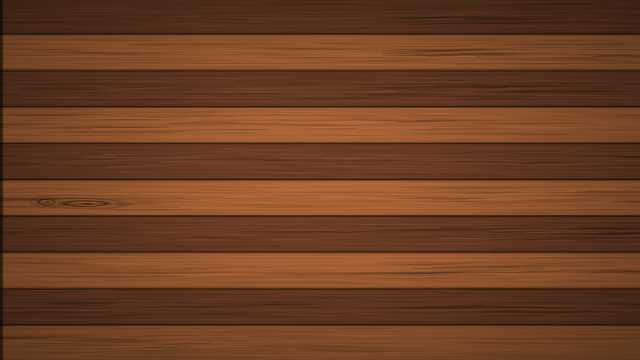
A Shadertoy shader for this texture:

```glsl
// Ten horizontal wooden planks, dark and light in turn, under a soft vignette.
// Grain is stretched cellular noise bent by layered sines, over fine straight
// lines; thin seams split the planks and one pale plank carries a ringed knot.

const float PLANK_HEIGHT = 0.101;   // in canvas heights
const float TOP_OFFSET = 0.006;     // hidden part of the top plank
const vec3 DARK_WOOD = vec3(0.435, 0.245, 0.15);
const vec3 LIGHT_WOOD = vec3(0.69, 0.405, 0.22);
const vec3 RED_GRAIN = vec3(0.085, 0.03, 0.015);
const vec3 STREAK_TINT = vec3(0.56, 0.57, 0.56);

vec2 hash2(vec2 p) {
    vec3 q = fract(p.xyx * vec3(0.1031, 0.1030, 0.0973));
    q += dot(q, q.yzx + 33.33);
    return fract((q.xx + q.yz) * q.zy);
}

// Distance to the nearest cell point (x) and that cell's random value (y)
vec2 cellular(vec2 p) {
    vec2 cell = floor(p);
    vec2 nearest = vec2(9.0, 0.0);
    for (int j = -1; j <= 1; j++) {
        for (int i = -1; i <= 1; i++) {
            vec2 id = cell + vec2(i, j);
            float d = length(id + hash2(id) - p);
            if (d < nearest.x) nearest = vec2(d, hash2(id + 71.7).x);
        }
    }
    return nearest;
}

// Layered sines, roughly -1 to 1
float waves(float x, float seed) {
    float sum = 0.0, amp = 0.55;
    for (int i = 0; i < 4; i++) {
        sum += amp * sin(x + seed);
        x *= 1.83;
        seed = seed * 1.7 + 2.1;
        amp *= 0.6;
    }
    return sum;
}

// Signed tone of soft, elongated fibres
float fibres(vec2 p) {
    vec2 cell = cellular(p);
    return (cell.y * 2.0 - 1.0) * (1.0 - smoothstep(0.1, 0.7, cell.x));
}

// Ring darkness of a knot lobe
float knot(vec2 p, vec2 center, vec2 radius) {
    vec2 q = (p - center) / radius;
    float r = length(q) + 0.12 * waves(q.x * 3.0 + q.y * 2.0, 1.0);
    float rings = 0.5 + 0.5 * sin(r * 17.0);
    return rings * (1.0 - smoothstep(0.45, 1.1, r));
}

// Wood colour at x along a plank and c across it (-0.5 to 0.5)
vec3 wood(float x, float c, float index, vec3 base, float darkness) {
    float seed = index * 7.31 + 1.7;
    float heart = exp(-11.0 * c * c);
    float bend = heart * (0.045 * waves(x * 3.2, seed) + 0.012 * waves(x * 9.0, seed + 4.0));
    float w = c + bend;

    // Long straight lines fade slowly in and out along the plank
    float lines = waves(c * 48.0, seed) * 0.55 + waves(c * 80.0, seed + 3.0) * 0.45;
    lines *= 0.85 + 0.3 * waves(x * 2.0 + c * 9.0, seed);
    float coarse = fibres(vec2(x * 2.4 + seed * 5.0, w * 12.0 + seed * 9.0));
    float fine = fibres(vec2(x * 4.5 + seed * 3.0, w * 24.0 + seed * 4.0));

    // Dark streaks gather in patches near the middle of the plank
    float patches = 0.5 + 0.5 * waves(x * 2.3, seed + 2.0);
    float streak = max(-coarse, 0.0) * 0.6 + max(-fine, 0.0) * 0.4;
    streak = clamp(streak * heart * (0.3 + patches), 0.0, 1.0);

    vec3 col = base * (1.0 + 0.085 * lines + 0.05 * fine + 0.04 * coarse);
    col += RED_GRAIN * max(fine, 0.0) * heart * mix(0.3, 1.0, darkness);
    return col * mix(vec3(1.0), STREAK_TINT, streak);
}

// Shading across a plank: faint bevel and the thin seam
float seamShade(float edge, float side, float pixel) {
    float seam = 1.0 - smoothstep(0.008, 0.02 + pixel, edge);
    float bevel = exp(-edge * 22.0) * mix(0.08, 0.2, step(0.0, side));
    return (1.0 - 0.42 * seam) * (1.0 - bevel);
}

void mainImage(out vec4 fragColor, in vec2 fragCoord) {
    vec2 uv = fragCoord / iResolution.xy;
    vec2 p = vec2(fragCoord.x, iResolution.y - fragCoord.y) / iResolution.y;
    float pixel = 1.0 / iResolution.y;

    // Plank index and position across it, counted from the top
    float row = (p.y + TOP_OFFSET) / PLANK_HEIGHT;
    float index = floor(row);
    float c = fract(row) - 0.5;
    float darkness = 1.0 - mod(index, 2.0);
    vec3 base = mix(LIGHT_WOOD, DARK_WOOD, darkness);
    base *= 0.97 + 0.06 * hash2(vec2(index, 3.0)).x;
    vec3 col = wood(p.x, c, index, base, darkness);

    // Two joined lobes form the single knot
    float rings = max(knot(p, vec2(0.13, 0.562), vec2(0.05, 0.018)),
                      knot(p, vec2(0.24, 0.566), vec2(0.13, 0.018)));
    col *= 1.0 - 0.38 * rings;

    // Seams and the dark gap along the left side
    col *= seamShade(0.5 - abs(c), c, pixel / PLANK_HEIGHT);
    col *= mix(0.42, 1.0, smoothstep(0.007 - pixel, 0.009 + pixel, p.x));

    // Vignette
    vec2 fromCenter = uv * 2.0 - 1.0;
    col /= 1.0 + 0.42 * dot(fromCenter, fromCenter);
    fragColor = vec4(col, 1.0);
}
```
